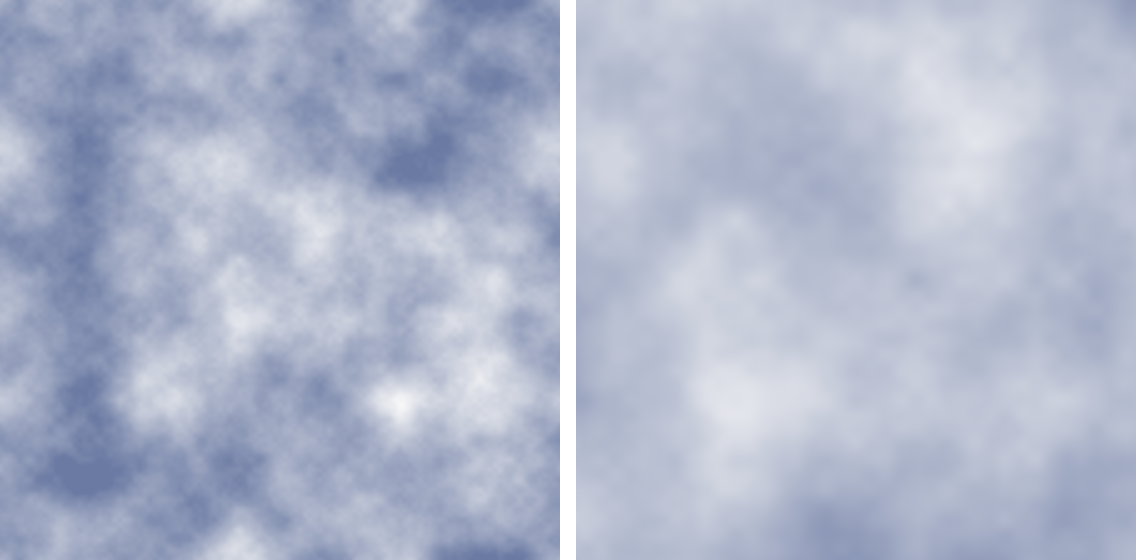
Left, the full canvas; right, a detail of the centre.
Reproduce this texture procedurally as a Shadertoy shader.

```glsl
// Soft, hazy clouds: white vapour drifting over a muted slate-blue sky.
// Several octaves of wrapping value noise are summed, stretched in
// contrast and used to blend between two colours; the result tiles.

const vec3 SKY_BLUE = vec3(0.42, 0.48, 0.64);
const vec3 CLOUD_WHITE = vec3(0.97, 0.97, 0.97);
const float BASE_CELLS = 7.0;    // whole cells across the canvas, first octave
const int OCTAVES = 5;
const float GAIN = 0.52;         // amplitude ratio between octaves
const float SKY_LEVEL = 0.2;     // noise level that is pure sky
const float CLOUD_LEVEL = 0.9;   // noise level that is pure cloud
const float SEED = 3.0;

float hash(vec2 p) {
    return fract(sin(dot(p, vec2(127.1, 311.7))) * 43758.5453);
}

// Value noise that repeats after "period" cells
float wrappedNoise(vec2 p, float period, float seed) {
    vec2 cell = floor(p);
    vec2 f = fract(p);
    vec2 blend = f * f * (3.0 - 2.0 * f);
    vec2 lo = mod(cell, period);
    vec2 hi = mod(cell + 1.0, period);
    float bottom = mix(hash(lo + seed), hash(vec2(hi.x, lo.y) + seed), blend.x);
    float top = mix(hash(vec2(lo.x, hi.y) + seed), hash(hi + seed), blend.x);
    return mix(bottom, top, blend.y);
}

// Normalised sum of octaves, each with twice the cells of the last
float cloudDensity(vec2 uv) {
    float sum = 0.0;
    float total = 0.0;
    float amplitude = 1.0;
    float cells = BASE_CELLS;
    for (int i = 0; i < OCTAVES; i++) {
        sum += amplitude * wrappedNoise(uv * cells, cells, SEED + 17.0 * float(i));
        total += amplitude;
        amplitude *= GAIN;
        cells *= 2.0;
    }
    return sum / total;
}

void mainImage(out vec4 fragColor, in vec2 fragCoord) {
    vec2 uv = fragCoord / iResolution.xy;

    // Contrast stretch, then blend sky into cloud
    float density = cloudDensity(uv);
    float cover = clamp((density - SKY_LEVEL) / (CLOUD_LEVEL - SKY_LEVEL), 0.0, 1.0);
    fragColor = vec4(mix(SKY_BLUE, CLOUD_WHITE, cover), 1.0);
}
```
